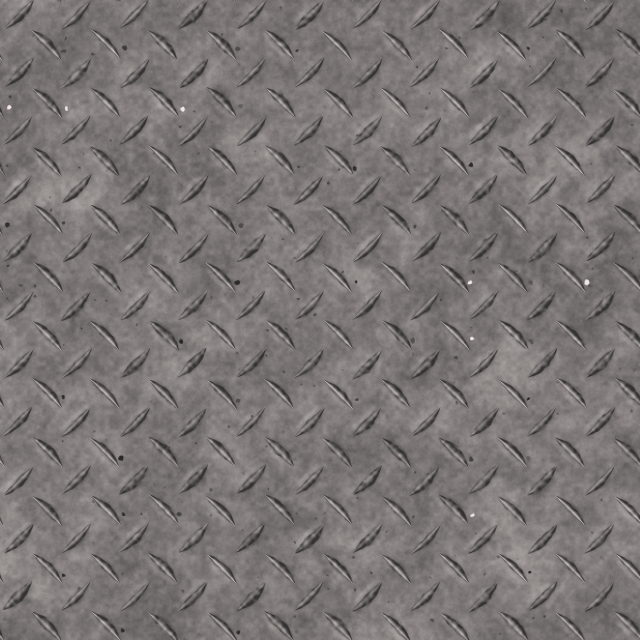
This texture is drawn by a WebGL 1 fragment shader. Its source:

```glsl
precision highp float;
// Worn steel tread plate: 11 by 11 cells, each with one lug leaning right and
// one leaning left. Lugs are bowed, chipped lenses lit from the left, laid over
// fractal-noise grime with scattered pits and glints.

uniform vec2 u_resolution;

float hash(vec2 p) {
  vec3 q = fract(p.xyx * vec3(0.1031, 0.1030, 0.0973));
  q += dot(q, q.yzx + 33.33);
  return fract((q.x + q.y) * q.z);
}

float noise(vec2 p) {
  vec2 i = floor(p), f = fract(p);
  f = f * f * (3.0 - 2.0 * f);
  return mix(mix(hash(i), hash(i + vec2(1.0, 0.0)), f.x),
             mix(hash(i + vec2(0.0, 1.0)), hash(i + 1.0), f.x), f.y);
}

float fbm(vec2 p) {
  float sum = 0.0, gain = 0.5;
  for (int i = 0; i < 5; i++) {
    sum += gain * noise(p);
    p = mat2(1.6, 1.2, -1.2, 1.6) * p + 5.3;
    gain *= 0.5;
  }
  return sum;
}

// Bare plate: broad stains, pale scuffs and fine grain
float plate(vec2 g) {
  float tone = 0.468 + 0.15 * (fbm(g * 0.8) - 0.48);
  tone += 0.06 * smoothstep(0.5, 0.7, fbm(g * 1.3 + 31.0));
  tone += 0.13 * (fbm(g * 4.0 + 11.0) - 0.48);
  return tone + 0.16 * (fbm(g * 12.0 + 47.0) - 0.48);
}

// One lug per unit cell; slope is 1 for rising and -1 for falling
float addLug(float tone, vec2 g, float slope, float soft) {
  vec2 id = floor(g) + 40.0 * slope;
  vec2 p = fract(g) - 0.5;
  float wear = hash(id);
  p += 0.04 * (vec2(hash(id + 3.1), hash(id + 7.7)) - 0.5);
  vec2 q = 0.7071 * vec2(p.x + slope * p.y, p.x - slope * p.y);

  // Bowed lens, q.x along it and q.y toward its shaded side
  float taper = max(1.0 - q.x * q.x / 0.135, 0.0);
  float across = q.y - 0.035 * (taper - 0.5);
  float halfWidth = 0.073 * taper * mix(0.82, 1.12, wear);
  float chip = 0.03 * taper * (noise(g * 11.0 + 3.0) - 0.5);
  float body = 1.0 - smoothstep(-soft, soft, abs(across) - halfWidth + chip);
  body *= smoothstep(0.0, 0.15, taper);

  // Soft shadow on the right, scuffed lip on the left
  float shade = (across - halfWidth) / 0.035;
  float lip = (across + halfWidth + 0.05) / 0.045;
  tone -= 0.07 * taper * exp(-shade * shade);
  tone += 0.1 * hash(id + 5.5) * taper * exp(-lip * lip);

  // Bright crest, broken by wear, falling away to a dark right face
  float t = across / max(halfWidth, 0.02);
  float crest = exp(-7.0 * (t + 0.3) * (t + 0.3));
  float glow = slope > 0.0 ? 0.16 : 0.28;
  float face = 0.35 + crest * glow * mix(1.2, 0.75, wear);
  face -= 0.12 * smoothstep(0.0, 0.7, t);
  face += 0.2 * (noise(g * 16.0 + 9.0) - 0.5) * mix(0.7, 1.3, wear);
  return mix(tone, max(face, 0.2), body);
}

// Round fleck, at most one per cell, present with the given chance
float fleck(vec2 g, float chance, float radius, float wander, float soft) {
  vec2 id = floor(g);
  vec2 p = fract(g) - 0.5;
  p += wander * (vec2(hash(id + 13.0), hash(id + 29.0)) - 0.5);
  float size = radius * mix(0.6, 1.0, hash(id + 51.0));
  return step(hash(id + 71.0), chance)
       * (1.0 - smoothstep(size - soft, size + soft, length(p)));
}

void main() {
  vec2 g = 11.0 * gl_FragCoord.xy / u_resolution.y;
  float soft = max(0.016, 8.0 / u_resolution.y);
  float tone = plate(g);

  // Small ragged pits all over
  vec2 ragged = g + 0.03 * (vec2(noise(g * 20.0), noise(g * 20.0 + 60.0)) - 0.5);
  float pit = fleck(ragged * 4.0 + 2.0, 0.12, 0.1, 0.5, soft * 4.0);
  tone -= 0.2 * pit * hash(floor(ragged * 4.0) + 90.0);

  // Raised pattern
  tone = addLug(tone, g - vec2(0.32, 0.74) + 0.5, 1.0, soft);
  tone = addLug(tone, g - vec2(0.82, 0.24) + 0.5, -1.0, soft);

  // Marks at the lug tips: mostly dark, a few glinting
  vec2 tip = ragged - vec2(0.11, 0.14) + 0.5;
  float kind = hash(floor(tip) + 17.0);
  float mark = fleck(tip, 0.35, 0.042, 0.08, soft);
  tone = mix(tone, kind < 0.13 ? 0.92 : mix(0.1, 0.4, kind), mark);

  // Warm grey steel
  vec3 steel = tone * vec3(1.025, 0.985, 0.975);
  gl_FragColor = vec4(clamp(steel, 0.0, 1.0), 1.0);
}
```
